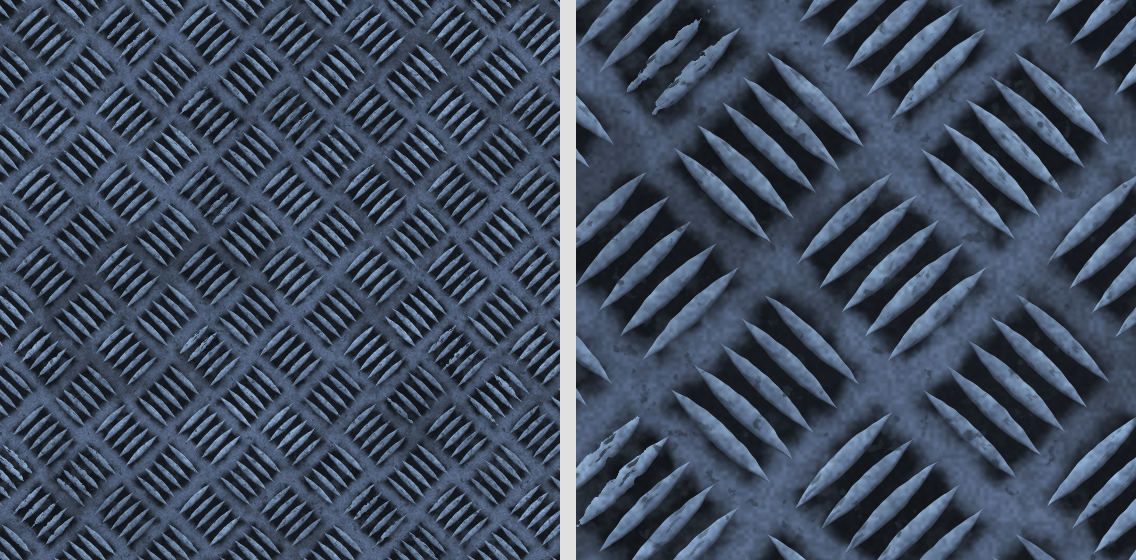
Left, the full canvas; right, a detail of the centre.
Reproduce this texture procedurally as a WebGL 1 fragment shader.

```glsl
precision highp float;

// Worn blue steel tread plate: raised lens-shaped bars in groups of five.
// Two interleaved lattices carry groups leaning right and left; each group sits
// in a grimy hollow, and noise adds mottling, specks and chipped bars.

uniform vec2 u_resolution;

// Layout, in canvas units
const vec2 PITCH = vec2(0.1478, 0.14286);    // spacing of groups in one lattice
const vec2 FIRST = vec2(0.0781, 0.0796);     // centre of the lowest left group
const float BARS = 5.0;
const float BAR_STEP = 0.0198;
const float BAR_HALF_LENGTH = 0.0395;
const float BAR_HALF_WIDTH = 0.0057;
const vec2 HOLLOW = vec2(0.0325, 0.0465);    // half size of the dark bed
const float HOLLOW_SOFTNESS = 0.006;
const float CHIPPED_SHARE = 0.14;            // share of groups with ragged bars

// Colours
const vec3 INK = vec3(0.07, 0.08, 0.098);
const vec3 SOOT = vec3(0.16, 0.19, 0.23);
const vec3 STEEL_DIM = vec3(0.235, 0.275, 0.345);
const vec3 STEEL = vec3(0.325, 0.39, 0.50);
const vec3 FACE = vec3(0.36, 0.44, 0.56);
const vec3 LIT = vec3(0.53, 0.64, 0.765);

float hash(vec2 p) {
  vec3 q = fract(vec3(p.xyx) * 0.1031);
  q += dot(q, q.yzx + 33.33);
  return fract((q.x + q.y) * q.z);
}

float noise(vec2 p) {
  vec2 i = floor(p), f = fract(p);
  f = f * f * (3.0 - 2.0 * f);
  return mix(mix(hash(i), hash(i + vec2(1.0, 0.0)), f.x),
             mix(hash(i + vec2(0.0, 1.0)), hash(i + 1.0), f.x), f.y);
}

float fbm(vec2 p) {
  float sum = 0.0, gain = 0.5;
  for (int i = 0; i < 5; i++) {
    sum += gain * noise(p);
    p = mat2(1.6, 1.2, -1.2, 1.6) * p + 7.3;
    gain *= 0.5;
  }
  return sum / 0.97;
}

float boxDistance(vec2 p, vec2 halfSize) {
  vec2 d = abs(p) - halfSize;
  return length(max(d, 0.0)) + min(max(d.x, d.y), 0.0);
}

// Paints one lattice of groups over the base; lean is +1 for rising bars, -1 for falling.
vec3 drawGroups(vec3 base, vec2 p, vec2 origin, float lean, float pixel) {
  vec2 cell = (p - origin) / PITCH + 0.5;
  vec2 id = floor(cell) + 40.0 + 60.0 * step(0.0, lean);
  vec2 local = (fract(cell) - 0.5) * PITCH;
  local += (vec2(hash(id), hash(id + 17.0)) - 0.5) * 0.0025;
  float age = hash(id + 31.0);

  // Axes along and across the bars; positive across faces the light.
  vec2 along = normalize(vec2(1.0, lean * (0.97 + 0.05 * (age - 0.5))));
  vec2 across = vec2(-along.y, along.x);
  vec2 q = vec2(dot(local, along), dot(local, across));

  // Grimy hollow
  float grime = fbm(p * 60.0 + 9.0);
  float bed = boxDistance(q + vec2(0.0, 0.001), HOLLOW) + (grime - 0.5) * 0.016;
  float halo = 1.0 - smoothstep(-0.002, 0.013, bed);
  float hollow = 1.0 - smoothstep(-HOLLOW_SOFTNESS, HOLLOW_SOFTNESS, bed);
  vec3 dirt = mix(INK, SOOT, smoothstep(0.5, 0.9, grime + 0.2 * (age - 0.5)));
  vec3 color = mix(base, SOOT, 0.5 * halo);
  color = mix(color, dirt, hollow * (0.9 + 0.1 * age));

  // Nearest bar of the group
  float k = clamp(floor(q.y / BAR_STEP + 0.5 * BARS), 0.0, BARS - 1.0);
  float barSeed = hash(id + k * 5.7 + 3.0);
  float v = q.y - (k - 0.5 * (BARS - 1.0)) * BAR_STEP;
  v += (noise(p * 170.0 + 3.0) - 0.5) * 0.0009;
  float t = q.x / (BAR_HALF_LENGTH * (0.97 + 0.06 * barSeed));
  float width = BAR_HALF_WIDTH * (0.9 + 0.2 * barSeed) * (1.0 - t * t);
  float edge = abs(v) - width;

  // Chips bite into the bars of a few groups
  float chipped = step(1.0 - CHIPPED_SHARE, age) * step(0.4, barSeed);
  edge += chipped * 0.012 * max(fbm(p * 110.0 + 5.0) - 0.53, 0.0);

  // Face with a bright upper edge and a shaded lower flank
  float side = clamp(v / max(width, 0.0005), -1.0, 1.0);
  float scuff = fbm(p * 130.0 + 21.0);
  float glow = 0.3 + 0.55 * side + 1.3 * (scuff - 0.5) + 0.3 * (barSeed - 0.5);
  vec3 face = mix(FACE, LIT, clamp(glow, 0.0, 1.0));
  face = mix(face, SOOT, 0.75 * (1.0 - smoothstep(-1.0, -0.35, side)));
  face *= 0.9 + 0.14 * hash(id + 7.0);
  float scratch = smoothstep(0.62, 0.75, fbm(vec2(q.x * 90.0, v * 300.0) + id * 3.0));
  face = mix(face, SOOT, scratch * (0.4 + 0.4 * chipped));
  float cover = 1.0 - smoothstep(-pixel, pixel, edge);
  return mix(color, face, cover);
}

void main() {
  vec2 p = gl_FragCoord.xy / u_resolution;
  float pixel = 0.6 / min(u_resolution.x, u_resolution.y);

  // Mottled flat plate
  float mottle = 0.6 * fbm(p * 9.0) + 0.4 * fbm(p * 70.0 + 4.0);
  vec3 color = mix(STEEL_DIM, STEEL, smoothstep(0.34, 0.58, mottle));

  color = drawGroups(color, p, FIRST, 1.0, pixel);
  color = drawGroups(color, p, FIRST + 0.5 * PITCH, -1.0, pixel);

  // Dark specks, fine grain and slow changes of brightness
  float speck = smoothstep(0.68, 0.8, fbm(p * 120.0 + 50.0));
  color = mix(color, SOOT, 0.6 * speck);
  color *= 0.88 + 0.24 * noise(p * 400.0);
  color *= 0.9 + 0.2 * fbm(p * 4.0 + 30.0);
  gl_FragColor = vec4(color, 1.0);
}
```
